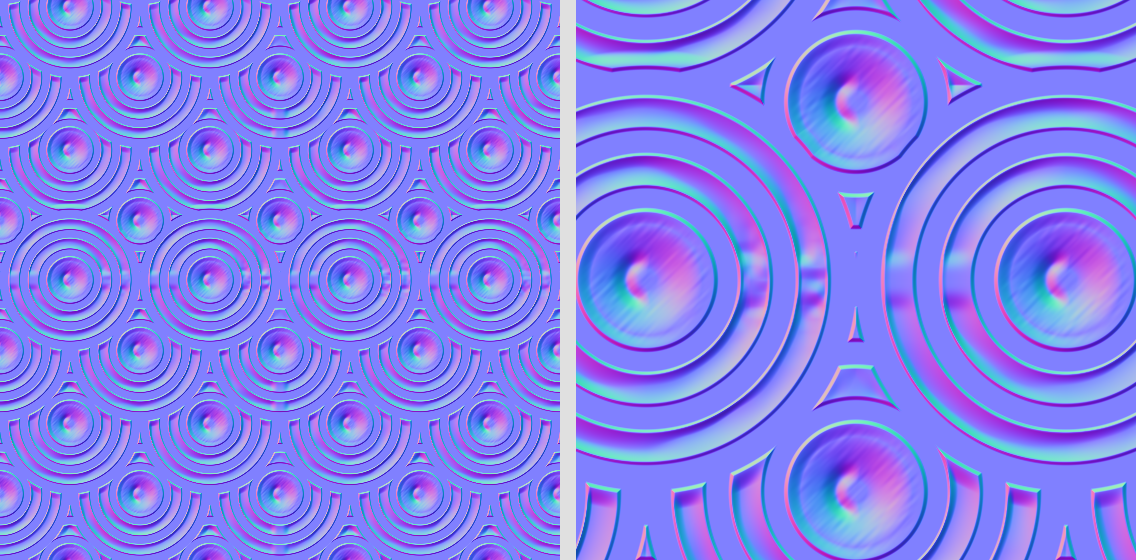
Left: the whole. Right: its middle third, enlarged.
Reproduce this texture map procedurally as a three.js fragment shader.

```glsl
// Normal map of overlapping ringed scales with domed studs, led by one row of full circles.
varying vec2 vUv;

// Lengths are in half column spacings: the canvas is 8 by 8 of them.
const float CANVAS = 8.0;
const int ROWS = 8;
const float COLUMNS = 4.0;
const float ROW_PITCH = 1.024;
const float ODD_ROW_RISE = 0.016;
const float TOP_ROW_Y = 4.0;
const float SCALE_RADIUS = 1.012;
const float STUD_RADIUS = 0.333;
const float STUD_OVERLAP = 0.026;
const float INNER_RING = 0.521;
const float OUTER_RING = 0.797;
const float RING_HALF_WIDTH = 0.075;
const float RING_HEIGHT = 0.06;
const float CREST_SHIFT = 0.042;
const vec2 CREST_LEAN = vec2(0.97, -0.2);
const float DOME_HEIGHT = 0.125;
const float LIP_RADIUS = 0.1;
const float LIP_WIDTH = 0.036;
const float LIP_HEIGHT = 0.055;
const float EDGE_HALF_WIDTH = 0.0095;
const float EDGE_DEPTH = 0.031;
const float SLOPE_STEP = 0.005;

float hash(vec2 p) {
  p = fract(p * vec2(0.1031, 0.1137));
  p += dot(p, p.yx + 33.33);
  return fract((p.x + p.y) * p.x * 19.7);
}

float noise(vec2 p) {
  vec2 i = floor(p), f = fract(p);
  f = f * f * (3.0 - 2.0 * f);
  return mix(mix(hash(i), hash(i + vec2(1, 0)), f.x),
             mix(hash(i + vec2(0, 1)), hash(i + vec2(1, 1)), f.x), f.y);
}

// Sharp sunken outline; inside is positive within a shape.
float edgeDrop(float inside) {
  return -EDGE_DEPTH * smoothstep(-EDGE_HALF_WIDTH, EDGE_HALF_WIDTH, inside);
}

// Rounded band whose crest leans with direction and wanders.
float ringRelief(vec2 q, float radius, float cover, float flatness, vec2 seed) {
  float r = length(q);
  float t = r - radius;
  float inside = min(RING_HALF_WIDTH - abs(t), cover);
  float wander = (noise(q * 5.0 + seed) - 0.5) * 0.03;
  float shift = wander - CREST_SHIFT * dot(q, CREST_LEAN) / max(r, 0.01);
  float u = t > shift ? (t - shift) / (RING_HALF_WIDTH - shift)
                      : (shift - t) / (RING_HALF_WIDTH + shift);
  float swell = mix(0.65, 1.25, noise(q * 3.5 + seed + 7.0));
  float bump = max(1.0 - u * u, 0.0) * smoothstep(0.0, 0.09, cover);
  return RING_HEIGHT * swell * flatness * bump + edgeDrop(inside);
}

// Low plateau with a crescent lip on its left and faint diagonal brushing.
float studRelief(vec2 q, float cover, vec2 seed) {
  float r = length(q);
  float side = q.x / max(r, 0.001);
  float inside = min(STUD_RADIUS - r, cover);
  float dome = DOME_HEIGHT * (1.0 - (0.8 + 0.2 * side) * smoothstep(0.05, 0.27, r));
  float ridge = (r - LIP_RADIUS) / LIP_WIDTH;
  float lip = LIP_HEIGHT * exp(-ridge * ridge) * smoothstep(-0.2, 0.75, -side);
  float brushing = noise(vec2(q.x + q.y, (q.x - q.y) * 4.0) * 9.0 + seed) * 0.003;
  return (dome + lip + brushing) * smoothstep(0.0, 0.07, inside) + edgeDrop(inside);
}

// Rows run from the topmost layer down; each is hidden where earlier rows cover it.
float height(vec2 p) {
  float h = 0.0;
  float cover = 1.0;
  for (int i = 0; i < ROWS; i++) {
    float row = float(i);
    float odd = mod(row, 2.0);
    float x = p.x + odd;
    float y = p.y - TOP_ROW_Y + row * ROW_PITCH - odd * ODD_ROW_RISE;
    float column = mod(floor(x * 0.5), COLUMNS);
    vec2 q = vec2(mod(x, 2.0) - 1.0, mod(y + 4.0, CANVAS) - 4.0);
    float r = length(q);
    vec2 seed = vec2(column * 17.0 + 40.0, row * 23.0 + 40.0);

    if (r < SCALE_RADIUS && cover > -0.1) {
      // Flattened joints: sides of the full circles, one column of the odd rows.
      float fullRow = i == 0 ? 1.0 : 0.0;
      float jointColumn = odd * (1.0 - step(0.5, abs(column - 2.0)));
      float flatness = 1.0 - 0.8 * fullRow * exp(-pow(abs(q.y) / 0.11, 4.0))
                     - 0.75 * jointColumn * exp(-pow(abs(q.x) / 0.1, 4.0));
      h += ringRelief(q, INNER_RING, cover, flatness, seed);
      h += ringRelief(q, OUTER_RING, cover, flatness, seed + 3.0);
      h += studRelief(q, cover + STUD_OVERLAP, seed);

      // Chips on the right of the full circles, stronger in some columns.
      float band = smoothstep(0.0, 0.02, RING_HALF_WIDTH - min(abs(r - INNER_RING), abs(r - OUTER_RING)));
      float chips = fullRow * band * smoothstep(0.3, 0.5, q.x) * exp(-q.y * q.y * 18.0);
      h += chips * mix(0.01, 0.04, hash(seed)) * noise(q * 16.0 + seed);
    }
    cover = min(cover, r - SCALE_RADIUS);
  }
  return h;
}

void main() {
  vec2 p = vUv * CANVAS;
  vec2 e = vec2(SLOPE_STEP, 0.0);
  vec2 slope = vec2(height(p + e) - height(p - e),
                    height(p + e.yx) - height(p - e.yx)) / (2.0 * SLOPE_STEP);
  // The green channel points down.
  vec3 normal = normalize(vec3(-slope.x, slope.y, 1.0));
  gl_FragColor = vec4(normal * 0.5 + 0.5, 1.0);
}
```
